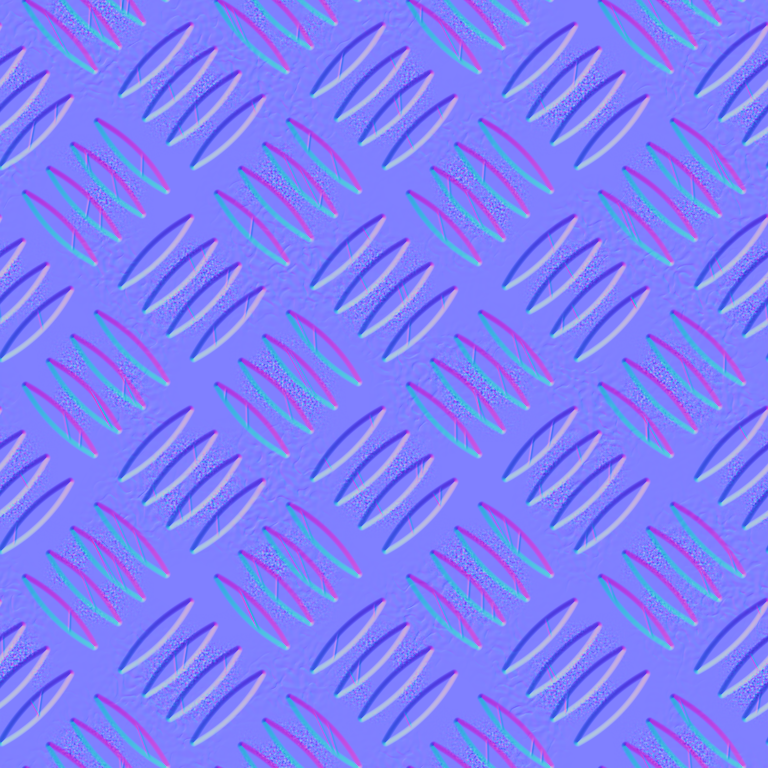
This texture map is drawn by a WebGL 1 fragment shader. Its source:

```glsl
precision highp float;

uniform vec2 u_resolution;

const float REPEATS = 4.0;          // plate cells per canvas side
const float BAR_STEP = 0.1768;      // bar spacing, in cells
const float BAR_HALF_LENGTH = 0.252;
const float BAR_HALF_WIDTH = 0.037;
const float BAR_ROUNDING = 0.007;
const float BEVEL_WIDTH = 0.034;
const float BAR_HEIGHT = 0.0205;
const float SCRATCH_WIDTH = 0.0055;
const float SCRATCH_DEPTH = 0.0042;
const float SCRATCH_CHANCE = 0.5;
const float CREASE_HEIGHT = 0.0011;
const float ROUGH_HEIGHT = 0.0022;
const float GRAIN_PERIOD = 340.0;   // grains per canvas side
const float GRAIN_SLOPE = 1.0;
const float SAMPLE_STEP = 0.001;    // slope sampling offset, in canvas units

float hash(vec2 p) {
  vec3 q = fract(p.xyx * 0.1031);
  q += dot(q, q.yzx + 33.33);
  return fract((q.x + q.y) * q.z);
}

float cornerSlope(vec2 corner, vec2 offset, float period) {
  float angle = 6.2832 * hash(mod(corner, period) + period);
  return dot(vec2(cos(angle), sin(angle)), offset);
}

// Gradient noise that wraps once per canvas
float noise(vec2 uv, float period) {
  vec2 p = uv * period;
  vec2 i = floor(p);
  vec2 f = p - i;
  vec2 w = f * f * f * (f * (f * 6.0 - 15.0) + 10.0);
  vec2 e = vec2(1.0, 0.0);
  float low = mix(cornerSlope(i, f, period), cornerSlope(i + e, f - e, period), w.x);
  float high = mix(cornerSlope(i + e.yx, f - e.yx, period),
                   cornerSlope(i + 1.0, f - 1.0, period), w.x);
  return mix(low, high, w.y);
}

// Signed distance to a lens lying along x, with rounded tips
float lensDistance(vec2 p) {
  p = abs(p);
  float radius = (BAR_HALF_LENGTH * BAR_HALF_LENGTH + BAR_HALF_WIDTH * BAR_HALF_WIDTH)
               / (2.0 * BAR_HALF_WIDTH);
  float shift = radius - BAR_HALF_WIDTH;
  bool pastTip = (p.x - BAR_HALF_LENGTH) * shift > p.y * BAR_HALF_LENGTH;
  float d = pastTip ? length(p - vec2(BAR_HALF_LENGTH, 0.0))
                    : length(p + vec2(0.0, shift)) - radius;
  return d - BAR_ROUNDING;
}

// Steep random grooves across one bar
float scratches(vec2 bar, float lean, vec2 seed) {
  float groove = 0.0;
  for (int i = 0; i < 3; i++) {
    vec2 s = seed + float(i) * vec2(71.0, 29.0);
    float start = (hash(s) - 0.5) * 0.28;
    float tilt = (hash(s + 7.3) - 0.75) * 0.8;
    float d = (bar.x - start - tilt * (bar.y - lean * start)) / SCRATCH_WIDTH;
    groove += step(hash(s + 17.9), SCRATCH_CHANCE) * exp(-d * d);
  }
  return groove;
}

// Broken wrinkles in patches of the floor
float floorWear(vec2 uv) {
  float worn = smoothstep(-0.2, 0.35, noise(uv, 7.0));
  vec2 warp = vec2(noise(uv, 40.0), noise(uv + 0.37, 40.0));
  float crease = 1.0 - smoothstep(0.0, 0.16, abs(noise(uv + 0.014 * warp, 46.0)));
  float rough = noise(uv + 0.006 * warp, 120.0);
  crease *= smoothstep(-0.15, 0.2, rough + warp.x);
  return worn * (CREASE_HEIGHT * crease + ROUGH_HEIGHT * rough);
}

// x: height in cells, y: bar coverage, z: closeness to a group centre
vec3 relief(vec2 uv) {
  float raised = 0.0;
  float groove = 0.0;
  float centre = 0.0;
  for (int k = 0; k < 2; k++) {
    float side = float(k);
    float lean = 1.0 - 2.0 * side;
    vec2 q = uv * REPEATS + 0.5 * vec2(1.0 - side, side);
    vec2 cell = mod(floor(q), REPEATS);
    vec2 local = fract(q) - 0.5;
    vec2 along = vec2(1.0, lean) * 0.70711;
    vec2 across = vec2(-along.y, along.x);
    // Nearest of the four parallel bars
    float row = clamp(floor(dot(local, across) / BAR_STEP) + 0.5, -1.5, 1.5);
    vec2 bar = local - across * row * BAR_STEP;
    float d = lensDistance(vec2(dot(bar, along), dot(bar, across)));
    raised += 1.0 - smoothstep(-0.5 * BEVEL_WIDTH, 0.5 * BEVEL_WIDTH, d);
    vec2 seed = cell * 5.0 + vec2(row * 13.0 + 40.0, side * 57.0);
    groove += scratches(bar, lean, seed) * (1.0 - smoothstep(-0.012, 0.006, d));
    centre += exp(-14.0 * dot(local, local));
  }
  float height = BAR_HEIGHT * raised - SCRATCH_DEPTH * groove
               + floorWear(uv) * (1.0 - 0.8 * raised);
  return vec3(height, raised, centre);
}

void main() {
  vec2 uv = gl_FragCoord.xy / u_resolution;
  vec2 e = vec2(SAMPLE_STEP, 0.0);
  vec2 slope = vec2(relief(uv + e).x - relief(uv - e).x,
                    relief(uv + e.yx).x - relief(uv - e.yx).x);
  slope /= 2.0 * SAMPLE_STEP * REPEATS;
  // Fine grain gathered between the bars
  vec3 surface = relief(uv);
  vec2 grain = vec2(noise(uv, GRAIN_PERIOD), noise(uv + 0.31, GRAIN_PERIOD));
  float patchiness = smoothstep(-0.4, 0.2, noise(uv, 19.0));
  float amount = smoothstep(0.3, 0.8, surface.z) * patchiness * (1.0 - surface.y);
  slope += GRAIN_SLOPE * amount * grain * smoothstep(0.1, 0.4, length(grain));
  // Normal encoded with green pointing down
  vec3 normal = normalize(vec3(-slope.x, slope.y, 1.0));
  gl_FragColor = vec4(normal * 0.5 + 0.5, 1.0);
}
```
